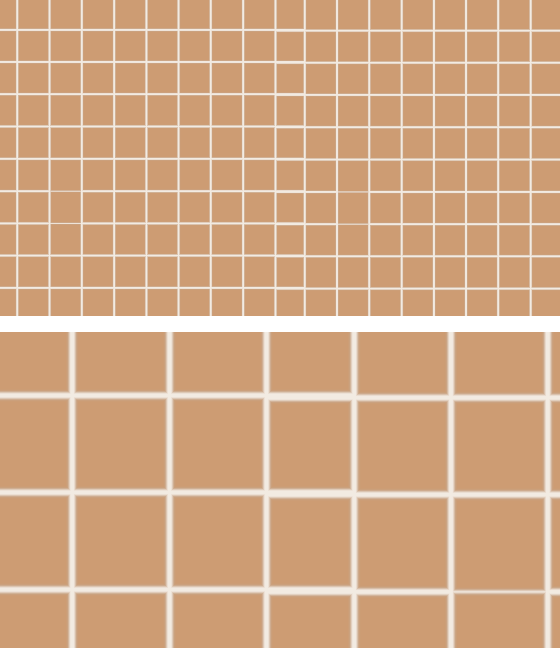
Top: the whole. Bottom: its middle third, enlarged.
Reproduce this pattern procedurally as a WebGL 2 fragment shader.

```glsl
#version 300 es
precision highp float;
// Terracotta square tiles with soft pale grout lines.
// Two copies of one grid overlap in a narrow seam column, the right copy
// slightly lower; signed distances to the lines are joined with min().

uniform vec2 u_resolution;
out vec4 fragColor;

const vec3 TILE_COLOR = vec3(0.802, 0.612, 0.451);
const vec3 FRINGE_COLOR = vec3(0.785, 0.650, 0.535);
const vec3 GROUT_COLOR = vec3(0.950, 0.920, 0.888);

// Lengths below are in tile pitches.
const float TILES_DOWN = 9.796;
const vec2 LEFT_ORIGIN = vec2(0.537, 0.873);   // first crossing, left copy
const vec2 RIGHT_ORIGIN = vec2(9.449, 0.850);  // first crossing, right copy
const float LAST_LEFT_LINE = 8.0;
const float GROUT_HALF = 0.031;
const float THIN_HALF = 0.014;
const float FRINGE_EXTRA = 0.019;
const float SOFTNESS = 0.020;
const float JITTER = 0.010;
const float THIN_COLUMN = 1.0;                 // tile with narrow grout
const float THIN_ROW = 2.0;                    // its lower line

float hash(float n) {
    return fract(sin(n * 12.9898) * 43758.5453);
}

// Signed distance to the nearest of evenly spaced, slightly uneven lines.
float lineDistance(float t, float halfWidth, float seed) {
    float index = round(t);
    float shift = (hash(index + seed) - 0.5) * JITTER;
    return abs(t - index - shift) - halfWidth;
}

// Horizontal grout of one copy, narrower around the thin tile.
float rowDistance(vec2 q) {
    float row = round(q.y);
    bool thin = floor(q.x) == THIN_COLUMN
        && (row == THIN_ROW || row == THIN_ROW + 1.0);
    return lineDistance(q.y, thin ? THIN_HALF : GROUT_HALF, 31.0);
}

float coverage(float d, float soft) {
    return 1.0 - smoothstep(-soft, soft, d);
}

void main() {
    vec2 p = gl_FragCoord.xy / u_resolution.y * TILES_DOWN;
    float pixel = TILES_DOWN / u_resolution.y;
    float soft = max(SOFTNESS, 0.5 * pixel);

    vec2 left = p - LEFT_ORIGIN;
    vec2 right = p - RIGHT_ORIGIN;
    float seamStart = LEFT_ORIGIN.x + LAST_LEFT_LINE;
    float seamEnd = RIGHT_ORIGIN.x;

    // Vertical grout: each copy owns its side of the seam's middle.
    bool onLeft = p.x < 0.5 * (seamStart + seamEnd);
    float d = lineDistance(onLeft ? left.x : right.x, GROUT_HALF, 7.0);

    // Horizontal grout: both copies show inside the seam.
    if (p.x < seamEnd) d = min(d, rowDistance(left));
    if (p.x > seamStart) d = min(d, rowDistance(right));

    // Greyish fringe first, then the bright core.
    vec3 color = mix(TILE_COLOR, FRINGE_COLOR, coverage(d - FRINGE_EXTRA, soft));
    color = mix(color, GROUT_COLOR, coverage(d, soft));
    fragColor = vec4(color, 1.0);
}
```
